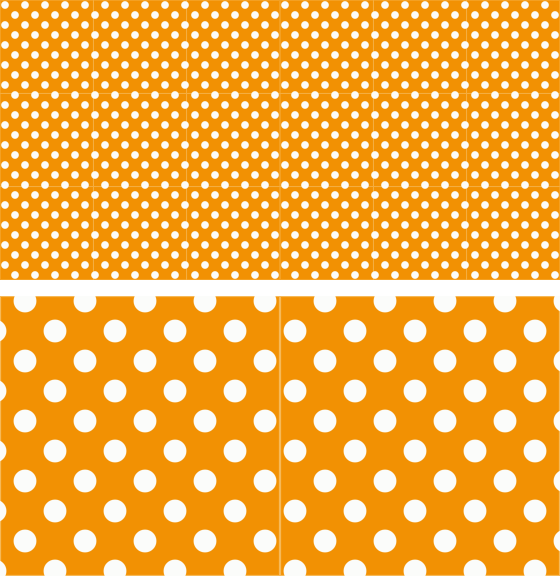
Top: the whole. Bottom: its middle third, enlarged.
A Shadertoy shader for this pattern:

```glsl
// Staggered white polka dots on orange, crossed by a grid of faint pale tile seams.

// Share of a pixel covered by a thin line of the given half width
float lineCoverage(float dist, float halfWidth, float pixel) {
    float inner = max(dist - 0.5 * pixel, -halfWidth);
    float outer = min(dist + 0.5 * pixel, halfWidth);
    return clamp((outer - inner) / pixel, 0.0, 1.0);
}

// Round dots on every second cell of a unit checkerboard
float dotCoverage(vec2 grid, float pixel) {
    vec2 cell = floor(grid);
    float filled = 1.0 - mod(cell.x + cell.y, 2.0);
    float dist = length(grid - cell - 0.5) - 0.38;
    return filled * (1.0 - smoothstep(-0.7 * pixel, 0.7 * pixel, dist));
}

// Lines along the edges of unit tiles
float seamCoverage(vec2 tile, float pixel) {
    vec2 dist = abs(tile - round(tile));
    return max(lineCoverage(dist.x, 0.004, pixel), lineCoverage(dist.y, 0.004, pixel));
}

void mainImage(out vec4 fragColor, in vec2 fragCoord) {
    // Canvas heights, measured from the upper left corner
    vec2 p = vec2(fragCoord.x, iResolution.y - fragCoord.y) / iResolution.y;
    float pixel = 1.0 / iResolution.y;

    // Orange ground, then seams three tiles high, then dots 28 rows high
    vec3 color = vec3(0.95, 0.57, 0.01);
    color = mix(color, vec3(0.98, 0.85, 0.62), 0.55 * seamCoverage(p * 3.0, pixel * 3.0));
    color = mix(color, vec3(0.985, 0.99, 0.98), dotCoverage(p * 28.0, pixel * 28.0));

    fragColor = vec4(color, 1.0);
}
```
